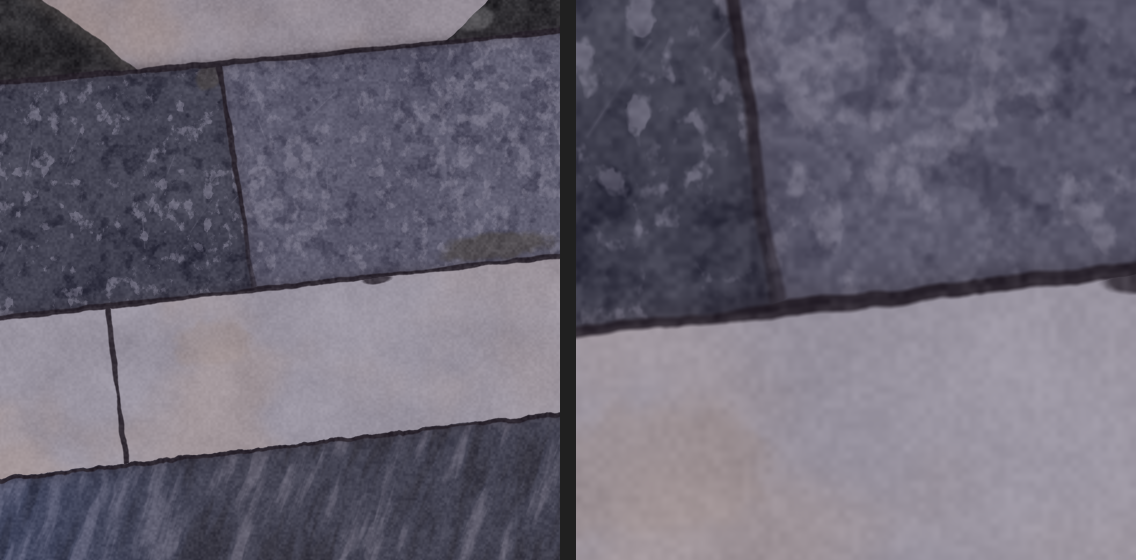
Left: the whole. Right: its middle third, enlarged.
This texture is drawn by a Shadertoy shader. Its source:

```glsl
// Worn paving: tilted courses of dark slate and pale stone with thin dark joints.

const vec3 PALE = vec3(0.595, 0.575, 0.625);
const vec3 PALE_WARM = vec3(0.625, 0.575, 0.585);
const vec3 SLATE = vec3(0.265, 0.265, 0.325);
const vec3 SLATE_LIGHT = vec3(0.355, 0.350, 0.425);
const vec3 SLATE_DEEP = vec3(0.215, 0.210, 0.255);
const vec3 FLECK = vec3(0.49, 0.48, 0.55);
const vec3 JOINT = vec3(0.150, 0.125, 0.160);
const vec3 WEDGE = vec3(0.165, 0.160, 0.175);
const vec3 MOSS = vec3(0.300, 0.280, 0.280);
const float JOINT_HALF = 0.0042;   // half width of a joint
const float EDGE_WEAR = 0.0045;    // raggedness of the slab edges
const float GRAIN = 0.065;         // strength of the fine grain
const int SCRATCHES = 16;

float hash(vec2 p) {
    vec3 q = fract(p.xyx * 0.1031);
    q += dot(q, q.yzx + 33.33);
    return fract((q.x + q.y) * q.z);
}

float noise(vec2 p) {
    vec2 i = floor(p), f = fract(p);
    f = f * f * (3.0 - 2.0 * f);
    return mix(mix(hash(i), hash(i + vec2(1, 0)), f.x),
               mix(hash(i + vec2(0, 1)), hash(i + vec2(1, 1)), f.x), f.y);
}

float fbm(vec2 p) {
    float sum = 0.0, amp = 0.5;
    for (int i = 0; i < 4; i++) {
        sum += amp * noise(p);
        p = mat2(1.6, 1.2, -1.2, 1.6) * p + 7.3;
        amp *= 0.5;
    }
    return sum / 0.9375;
}

float segment(vec2 p, vec2 a, vec2 b) {
    vec2 ab = b - a;
    return length(p - a - ab * clamp(dot(p - a, ab) / dot(ab, ab), 0.0, 1.0));
}

// Soft coverage of the region where d is negative
float cover(float d) {
    float soft = max(0.0018, 0.75 / iResolution.y);
    return 1.0 - smoothstep(-soft, soft, d);
}

// Soft spot with a ragged rim
float spot(vec2 p, vec2 centre, vec2 radius) {
    vec2 q = p - centre;
    q.y -= 0.1 * q.x;
    return 1.0 - smoothstep(0.7, 1.1, length(q / radius) + 0.5 * (fbm(p * 45.0) - 0.5));
}

vec3 paleStone(vec2 p) {
    vec3 c = mix(PALE, PALE_WARM, smoothstep(0.4, 0.75, fbm(p * 5.0 + 3.0)) * (1.0 - 0.6 * p.x));
    c = mix(c, vec3(0.60, 0.54, 0.53), 0.45 * spot(p, vec2(0.38, 0.385), vec2(0.075, 0.045)));
    return c + 0.09 * (fbm(p * 13.0) - 0.5);
}

// Speckled slate; lightness blends from the darker to the paler slab
vec3 speckledSlate(vec2 p, float lightness) {
    vec3 c = mix(SLATE, SLATE_LIGHT, lightness) + 0.10 * (fbm(p * 9.0) - 0.5);
    float flecks = fbm(p * vec2(62.0, 52.0)) + 0.35 * (fbm(p * 6.0 + 11.0) - 0.5);
    c = mix(c, FLECK, 0.65 * smoothstep(0.60 - 0.06 * lightness, 0.76, flecks));
    return c - 0.07 * smoothstep(0.52, 0.75, fbm(p * 48.0 + 29.0));
}

// Slate split into steep, slanting streaks
vec3 streakedSlate(vec2 p) {
    vec2 q = vec2(p.x - 0.34 * p.y, p.y + 0.3 * p.x);
    q.x += 0.012 * fbm(p * 14.0);
    float streak = fbm(q * vec2(42.0, 7.0));
    vec3 c = mix(SLATE_DEEP, SLATE, smoothstep(0.25, 0.55, streak));
    c = mix(c, vec3(0.40, 0.39, 0.45), 0.85 * smoothstep(0.54, 0.78, streak));
    return c + vec3(-0.01, 0.01, 0.045) * smoothstep(0.45, 0.0, p.x);
}

void mainImage(out vec4 fragColor, in vec2 fragCoord) {
    vec2 p = fragCoord / iResolution.xy;
    float wear = EDGE_WEAR * (fbm(vec2(p.x * 38.0, p.y * 9.0)) - 0.5) * 2.0;

    // Signed heights above the three long joints, and offsets from the cross joints
    float top = p.y - (0.853 + 0.080 * p.x + 0.012 * p.x * p.x) + wear * 0.6;
    float middle = p.y - (0.432 + 0.111 * p.x) + wear * 0.6;
    float bottom = p.y - (0.147 + 0.117 * p.x) + wear * 1.5;
    float crossWear = 0.008 * (fbm(vec2(p.x * 9.0, p.y * 26.0)) - 0.5);
    float slateCross = p.x - 0.391 + 0.160 * (p.y - 0.88) + crossWear;
    float paleCross = p.x - 0.193 + 0.118 * (p.y - 0.447) + crossWear;

    // Speckled course with scattered scratches
    vec3 slate = speckledSlate(p, 1.0 - cover(slateCross));
    for (int i = 0; i < SCRATCHES; i++) {
        float k = float(i);
        vec2 start = vec2(hash(vec2(k, 1.7)), 0.50 + 0.34 * hash(vec2(k, 5.1)));
        vec2 run = vec2(0.09 * (hash(vec2(k, 9.4)) - 0.35), 0.025 + 0.07 * hash(vec2(k, 3.2)));
        float mark = cover(segment(p, start, start + run) - 0.0008);
        slate = mix(slate, FLECK, 0.45 * mark * noise(p * 90.0));
    }
    slate = mix(slate, MOSS, 0.75 * spot(p, vec2(0.885, 0.560), vec2(0.105, 0.026)));
    slate = mix(slate, MOSS, 0.7 * spot(p, vec2(0.375, 0.862), vec2(0.024, 0.026)));

    // Top course: pale slab between two dark wedges
    float leftWedge = (p.y - 1.0 + 0.734 * (p.x - 0.078)) / 1.24 + wear;
    float rightWedge = 0.807 + 0.95 * (p.y - 0.935) - p.x + 0.018 * (fbm(p * 22.0) - 0.5);
    vec3 wedge = WEDGE + 0.20 * (fbm(p * 24.0) - 0.5);
    wedge = mix(wedge, MOSS, 0.6 * smoothstep(-0.035, 0.0, max(leftWedge, -0.1)) * cover(leftWedge));
    wedge += 0.13 * spot(p, vec2(0.85, 0.965), vec2(0.035, 0.022));
    vec3 upper = mix(paleStone(p) - vec3(0.02, 0.03, 0.04), wedge, max(cover(leftWedge), cover(rightWedge)));

    // Stack the courses
    vec3 c = mix(upper, slate, cover(top));
    c = mix(c, paleStone(p), cover(middle));
    c = mix(c, streakedSlate(p), cover(bottom));

    // Joints, chipped corner and dirt gathered beside them
    float slateRow = cover(top) * (1.0 - cover(middle));
    float paleRow = cover(middle) * (1.0 - cover(bottom));
    float width = JOINT_HALF * (0.6 + 0.8 * noise(p * 17.0));
    float longJoint = min(min(abs(top), abs(middle)), abs(bottom + 0.003) + 0.001);
    float joint = cover(longJoint - width);
    joint = max(joint, slateRow * cover(abs(slateCross) - width * 1.1) * (0.55 + 0.45 * smoothstep(0.5, 0.65, p.y)));
    joint = max(joint, paleRow * cover(abs(paleCross) - width));
    joint = max(joint, 0.85 * spot(p, vec2(0.672, 0.501), vec2(0.030, 0.009)));
    float dirt = exp(-longJoint * 95.0) * (1.0 - paleRow) + 0.5 * slateRow * exp(-abs(slateCross) * 90.0);
    c = mix(c, JOINT + 0.06, 0.45 * min(dirt, 1.0));
    c = mix(c, JOINT, 0.9 * joint);

    // Fine grain over everything, weaker on the pale stone
    float grain = noise(p * 230.0) + 0.6 * noise(p * 120.0 + 5.0) - 0.8;
    c += GRAIN * grain * mix(1.0, 0.5, smoothstep(0.4, 0.6, c.g));
    fragColor = vec4(clamp(c, 0.0, 1.0), 1.0);
}
```
